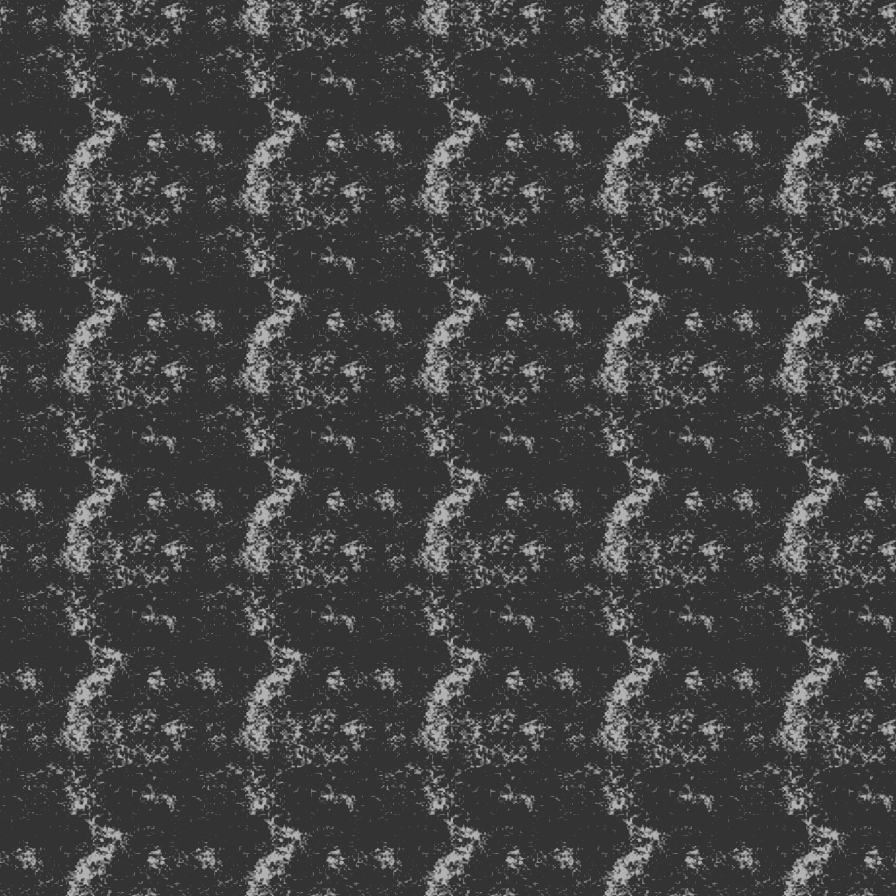
Give the GLSL for this pattern, as a WebGL 1 fragment shader.

```glsl
precision highp float;
// Worn charcoal surface with pale flaking, as 5 by 5 identical square tiles.
// A density field (a bent vein, patches and haze) sets where wrapped
// multi-scale noise breaks through the dark base as light grain.
uniform vec2 u_resolution;

float hash(vec2 p) {
  vec3 q = fract(vec3(p.xyx) * vec3(0.1031, 0.1030, 0.0973));
  q += dot(q, q.yzx + 33.33);
  return fract((q.x + q.y) * q.z);
}

// Value noise over the unit tile, wrapping after a whole number of cells.
float noise(vec2 p, vec2 cells) {
  vec2 g = p * cells;
  vec2 i = floor(g);
  vec2 f = fract(g);
  f = f * f * (3.0 - 2.0 * f);
  vec2 a = mod(i, cells) + cells;
  vec2 b = mod(i + 1.0, cells) + cells;
  return mix(mix(hash(a), hash(vec2(b.x, a.y)), f.x),
             mix(hash(vec2(a.x, b.y)), hash(b), f.x), f.y);
}

// Shortest signed offset on the wrapping tile.
vec2 wrapOffset(vec2 d) {
  return fract(d + 0.5) - 0.5;
}

float bump(float y, float center, float width) {
  float d = (fract(y - center + 0.5) - 0.5) / width;
  return exp(-d * d);
}

float patchAt(vec2 p, vec2 center, vec2 size) {
  vec2 d = wrapOffset(p - center) / size;
  return exp(-dot(d, d));
}

// Bright vein that bends right, narrows to a thread and fades in a gap.
float vein(vec2 p) {
  float x = 0.45 + 0.19 * bump(p.y, 0.70, 0.11);
  float width = 0.10 - 0.055 * bump(p.y, 0.58, 0.05);
  float d = wrapOffset(vec2(p.x - x, 0.0)).x / width;
  float strength = 1.0 - bump(p.y, 0.30, 0.11) - 0.35 * bump(p.y, 0.58, 0.05);
  return exp(-d * d) * max(strength, 0.0);
}

float wearDensity(vec2 p) {
  float d = 0.92 * vein(p);

  // Grainy haze: one large cloud with two arms above it.
  d += 0.58 * patchAt(p, vec2(0.74, 0.19), vec2(0.15, 0.12));
  for (int i = 0; i < 2; i++) {
    float side = float(i) * 2.0 - 1.0;
    d += 0.55 * patchAt(p, vec2(0.72 + 0.09 * side, 0.03), vec2(0.06, 0.08));
  }
  d += 0.46 * patchAt(p, vec2(0.98, 0.10), vec2(0.06, 0.11));

  for (int i = 0; i < 3; i++) {
    float k = float(i);
    // Row of round patches, then a faint diagonal trail.
    d += 0.85 * patchAt(p, vec2(0.59 + 0.28 * k, 0.79), vec2(0.075)) * step(0.5, k);
    d += (0.55 - 0.06 * k) * patchAt(p, vec2(0.03 + 0.15 * k, 0.05 + 0.12 * k),
                                     vec2(0.075, 0.055));
  }

  // Two flat ledges.
  for (int i = 0; i < 2; i++) {
    d += 0.85 * patchAt(p, vec2(0.85, 0.435) + float(i) * vec2(0.095, 0.045),
                        vec2(0.075, 0.04));
  }

  // Scattered faint flecks, kept out of the calm band.
  for (int i = 0; i < 14; i++) {
    float k = float(i);
    vec2 center = vec2(hash(vec2(k, 3.7)), 0.9 + 0.55 * hash(vec2(k, 9.1)));
    d += 0.32 * patchAt(p, center, vec2(0.045, 0.03));
  }

  // Broad unevenness.
  float uneven = noise(p, vec2(9.0)) - 0.5;
  d += 0.45 * uneven * (1.0 - bump(p.y, 0.60, 0.10));
  return clamp(d, 0.0, 1.0);
}

void main() {
  vec2 uv = gl_FragCoord.xy / u_resolution;
  vec2 p = fract(vec2(uv.x, 1.0 - uv.y) * 5.0);

  // Ragged outlines from a small warp.
  vec2 warp = vec2(noise(p, vec2(14.0)), noise(p, vec2(17.0))) - 0.5;
  float density = wearDensity(p + 0.06 * warp);

  // Fine grain in the haze, chunkier flakes where the wear is strong.
  float coarse = noise(p, vec2(20.0, 26.0));
  float medium = noise(p, vec2(44.0, 54.0));
  float fine = noise(p, vec2(92.0, 101.0));
  float dust = 0.15 * coarse + 0.3 * medium + 0.55 * fine;
  float flakes = 0.25 * coarse + 0.4 * medium + 0.35 * fine;
  float grain = mix(dust, flakes, density) - 0.5;

  float ink = clamp((density + 2.1 * grain - 0.46) / 0.62, 0.0, 1.0);
  ink *= mix(0.85, 1.0, density);
  gl_FragColor = vec4(vec3(mix(0.2, 0.7, ink)), 1.0);
}
```
